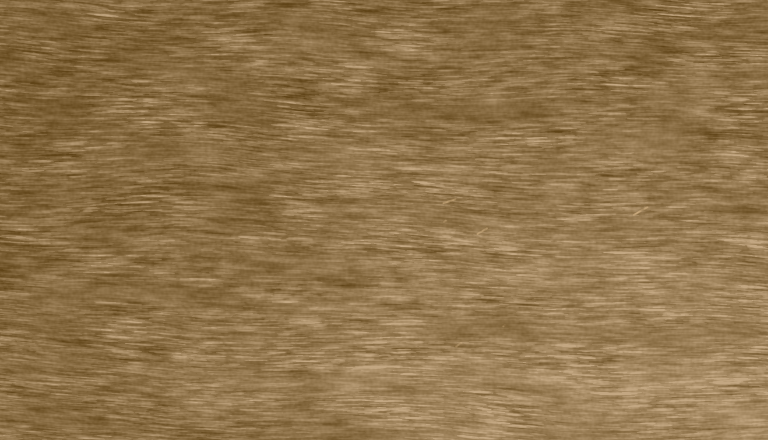
Write a Shadertoy shader that draws this texture.

```glsl
const vec3 DARK_WOOD = vec3(0.44, 0.33, 0.16);
const vec3 PALE_WOOD = vec3(0.70, 0.59, 0.44);
const vec3 SCRATCH_COLOR = vec3(0.86, 0.73, 0.55);
const int SCRATCH_COUNT = 6;
const int FIBRE_LAYERS = 5;

// Integer hash, two values in 0..1
vec2 hash2(ivec2 cell) {
    uvec2 q = uvec2(cell) * uvec2(1597u, 3812u) + uvec2(7919u, 4241u);
    q = q * 1664525u + 1013904223u;
    q.x += q.y * 1664525u;
    q.y += q.x * 1664525u;
    q ^= q >> 16u;
    q.x += q.y * 1664525u;
    q.y += q.x * 1664525u;
    q ^= q >> 16u;
    return vec2(q & 65535u) / 65535.0;
}

float cornerSlope(ivec2 cell, vec2 offset) {
    float angle = 6.2832 * hash2(cell).x;
    return dot(vec2(cos(angle), sin(angle)), offset);
}

float gradientNoise(vec2 p) {
    ivec2 i = ivec2(floor(p));
    vec2 f = fract(p);
    vec2 u = f * f * f * (f * (f * 6.0 - 15.0) + 10.0);
    float low = mix(cornerSlope(i, f),
                    cornerSlope(i + ivec2(1, 0), f - vec2(1.0, 0.0)), u.x);
    float high = mix(cornerSlope(i + ivec2(0, 1), f - vec2(0.0, 1.0)),
                     cornerSlope(i + ivec2(1, 1), f - vec2(1.0, 1.0)), u.x);
    return mix(low, high, u.y);
}

// Bend the fibres so their direction drifts across the board
vec2 bendGrain(vec2 p, float tilt, float sway) {
    float bend = gradientNoise(p * vec2(1.6, 2.2) + 3.7);
    float ripple = gradientNoise(p * vec2(9.0, 14.0) + 6.1);
    return vec2(p.x, p.y + tilt * p.x + sway * bend + 0.05 * sway * ripple);
}

// One staggered layer of separate tapered dashes, pale or dark
float dashLayer(vec2 p, vec2 cellSize, int seed, float pixel) {
    float row = floor(p.y / cellSize.y);
    float stagger = hash2(ivec2(int(row), seed)).x;
    float column = floor(p.x / cellSize.x + stagger);
    ivec2 cell = ivec2(int(column), int(row) + 1000 * seed);
    vec2 place = hash2(cell);
    vec2 trait = hash2(cell + ivec2(517, 291));
    vec2 local = vec2(fract(p.x / cellSize.x + stagger), fract(p.y / cellSize.y)) - 0.5;
    float halfLength = mix(0.18, 0.48, place.x);
    float along = (local.x - (place.y - 0.5) * (1.0 - 2.0 * halfLength)) / halfLength;
    float taper = sqrt(max(0.0, 1.0 - along * along));
    float halfWidth = mix(0.12, 0.23, trait.y) * cellSize.y * taper;
    float across = abs(local.y - (trait.x - 0.5) * 0.45) * cellSize.y;
    float body = 1.0 - smoothstep(halfWidth - 0.4 * pixel, halfWidth + 0.6 * pixel, across);
    float strength = trait.y < 0.28 ? -0.65 : mix(0.5, 1.1, place.y);
    return body * strength * smoothstep(0.0, 0.3, taper);
}

// Crisp dashes over soft streaks, gathered in flocks
float fibres(vec2 p, float pixel) {
    float dashes = 0.0;
    for (int i = 0; i < FIBRE_LAYERS; i++) {
        float scale = mix(0.7, 1.35, float(i) / float(FIBRE_LAYERS - 1));
        float shift = float(i) * 0.37;
        dashes += dashLayer(p + shift, vec2(0.085, 0.0105) * scale, i + 1, pixel);
    }
    float flock = clamp(1.0 + 1.3 * gradientNoise(p * vec2(5.0, 16.0) + 2.9), 0.4, 1.6);
    float broad = gradientNoise(p * vec2(9.0, 52.0) + 11.3);
    float fine = gradientNoise(p * vec2(28.0, 125.0) + 27.1);
    return 0.21 * dashes * flock + 0.34 * broad + 0.30 * fine;
}

// Soft patches and fine speckle
float mottling(vec2 p) {
    return 0.24 * gradientNoise(p * vec2(2.6, 8.0) + 5.2)
         + 0.24 * gradientNoise(p * vec2(10.0, 26.0) + 8.6)
         + 0.16 * gradientNoise(p * 125.0);
}

float sheen(vec2 p, vec2 center, vec2 falloff) {
    vec2 d = (p - center) * falloff;
    return exp(-dot(d, d));
}

float segmentDistance(vec2 p, vec2 a, vec2 b) {
    vec2 ab = b - a;
    float t = clamp(dot(p - a, ab) / dot(ab, ab), 0.0, 1.0);
    return length(p - a - ab * t);
}

// Few small worn scratches inside a box
float scratches(vec2 p, vec2 boxMin, vec2 boxSize, float pixel) {
    float mask = 0.0;
    for (int i = 0; i < SCRATCH_COUNT; i++) {
        vec2 shape = hash2(ivec2(i, 113));
        vec2 center = boxMin + boxSize * hash2(ivec2(i, 71));
        float angle = mix(0.1, 0.7, shape.x);
        vec2 arm = mix(0.002, 0.026, shape.y * shape.y) * vec2(cos(angle), sin(angle));
        float d = segmentDistance(p, center - arm, center + arm);
        float wear = clamp(0.6 + 0.8 * gradientNoise(p * 90.0 + float(i)), 0.0, 1.0);
        mask = max(mask, wear * (1.0 - smoothstep(0.0005, 0.0015 + pixel, d)));
    }
    return mask;
}

void mainImage(out vec4 fragColor, in vec2 fragCoord) {
    float pixel = 1.0 / iResolution.y;
    float aspect = iResolution.x * pixel;
    vec2 p = fragCoord * pixel;
    vec2 grain = bendGrain(p, 0.035, 0.045);
    float light = 0.16 + 0.5 * sheen(p, vec2(0.84 * aspect, 0.0), vec2(0.9, 1.3));
    float tone = light + fibres(grain, pixel) + mottling(grain);
    vec3 color = mix(DARK_WOOD, PALE_WOOD, clamp(tone, -0.25, 1.25));
    float wear = scratches(p, vec2(0.45 * aspect, 0.2), vec2(0.4 * aspect, 0.36), pixel);
    fragColor = vec4(mix(color, SCRATCH_COLOR, 0.8 * wear), 1.0);
}
```
